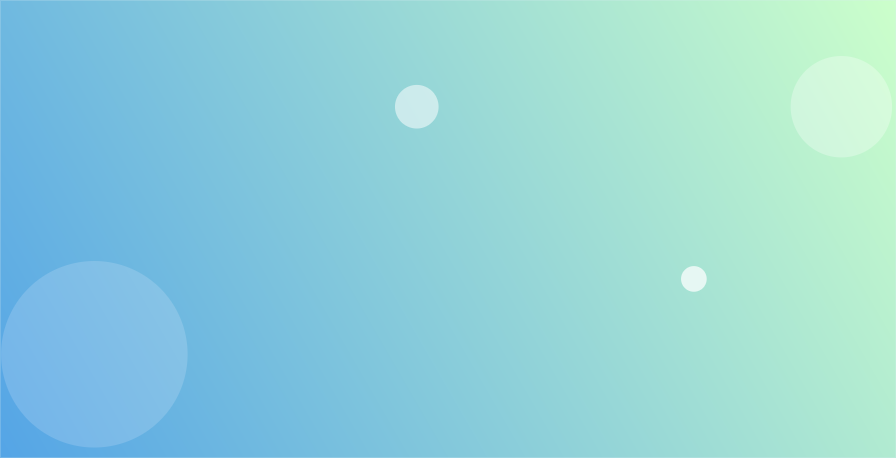
A Shadertoy shader for this background:

```glsl
// Soft blue-to-mint diagonal gradient with four translucent white discs.

// Antialiased coverage of a shape from its signed distance
float coverage(float dist, float pixel) {
    return clamp(0.5 - dist / pixel, 0.0, 1.0);
}

void mainImage(out vec4 fragColor, in vec2 fragCoord) {
    float pixel = 1.0 / iResolution.y;
    vec2 p = fragCoord * pixel;
    vec2 size = iResolution.xy * pixel;

    // Gradient running corner to corner, 30 degrees above the horizontal
    vec2 direction = vec2(0.866, 0.5);
    float t = dot(p, direction) / dot(size, direction);
    vec3 color = mix(vec3(0.33, 0.645, 0.902), vec3(0.80, 1.0, 0.795), t);

    // Discs: centre, radius, opacity
    vec4 discs[4] = vec4[4](
        vec4(0.206, 0.2265, 0.2036, 0.18),
        vec4(1.837, 0.767, 0.1107, 0.30),
        vec4(0.910, 0.767, 0.0476, 0.52),
        vec4(1.515, 0.391, 0.0280, 0.72));
    for (int i = 0; i < 4; i++) {
        vec4 disc = discs[i];
        float dist = length(p - disc.xy) - disc.z;
        vec3 tint = mix(vec3(0.95, 0.95, 1.0), vec3(1.0), float(i > 0));
        color = mix(color, tint, disc.w * coverage(dist, pixel));
    }

    // Faint light hairline around the canvas
    vec2 inset = min(p, size - p);
    float hairline = coverage(min(inset.x, inset.y) - 0.002, pixel);
    color = mix(color, vec3(0.85, 0.92, 0.95), 0.25 * hairline);

    fragColor = vec4(color, 1.0);
}
```
